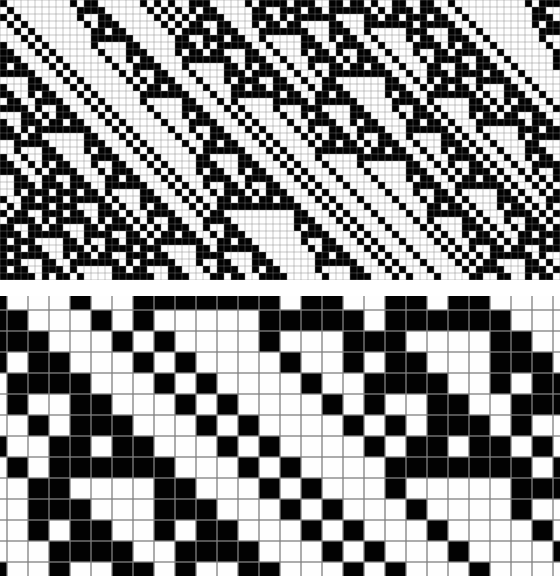
Top: the whole. Bottom: its middle third, enlarged.
Reproduce this pattern procedurally as a WebGL 2 fragment shader.

```glsl
#version 300 es
precision highp float;
// Elementary cellular automaton (rule 120) running downwards on a finely ruled grid.
precision highp int;

uniform vec2 u_resolution;
out vec4 outColor;

const float ROWS = 40.0;          // generations over the canvas height
const float LINE_WIDTH = 0.062;   // rule thickness, in cells
const int RING_BITS = 96;         // cells in the wrapped row: three words of 32
const uint SEED = 17u;            // picks the random first row
const vec3 DEAD_COLOR = vec3(0.995);
const vec3 LIVE_COLOR = vec3(0.008);
const vec3 LINE_COLOR = vec3(0.5);

// Integer hash: one random word per component.
uvec3 hashWords(uvec3 v) {
    v = (v ^ (v >> 16)) * 0x7feb352du;
    v = (v ^ (v >> 15)) * 0x846ca68bu;
    return v ^ (v >> 16);
}

// One generation for all cells at once: left XOR (centre AND right).
uvec3 evolve(uvec3 row) {
    uvec3 left = (row << 1) | (row.zxy >> 31);
    uvec3 right = (row >> 1) | (row.yzx << 31);
    return left ^ (row & right);
}

vec3 cellColor(uvec3 row, int column) {
    int i = (column + RING_BITS) % RING_BITS;
    bool live = ((row[i >> 5] >> uint(i & 31)) & 1u) == 1u;
    return live ? LIVE_COLOR : DEAD_COLOR;
}

// Shares of a pixel lying before and after the rule at a cell border.
vec2 sideShares(float offset, float pixel) {
    vec2 reach = vec2(-offset, offset) + 0.5 * (pixel - LINE_WIDTH);
    return clamp(reach / pixel, 0.0, 1.0);
}

void main() {
    // Cell coordinates with the first generation at the top.
    float pixel = ROWS / u_resolution.y;
    vec2 p = gl_FragCoord.xy * pixel;
    p.y = ROWS - p.y;
    vec2 border = floor(p + 0.5);
    int column = int(border.x);
    int generation = int(border.y);

    // Evolve to the two generations that meet at the nearest border.
    uvec3 below = hashWords(uvec3(1u, 2u, 3u) + SEED * 101u);
    uvec3 above = below;
    for (int i = 0; i < generation; i++) {
        above = below;
        below = evolve(below);
    }

    // Blend the four cells around the corner by area; the rest is rule.
    vec2 sx = sideShares(p.x - border.x, pixel);
    vec2 sy = sideShares(p.y - border.y, pixel);
    vec3 upper = cellColor(above, column - 1) * sx.x + cellColor(above, column) * sx.y;
    vec3 lower = cellColor(below, column - 1) * sx.x + cellColor(below, column) * sx.y;
    float cellShare = (sx.x + sx.y) * (sy.x + sy.y);
    vec3 color = upper * sy.x + lower * sy.y + LINE_COLOR * (1.0 - cellShare);

    outColor = vec4(color, 1.0);
}
```
